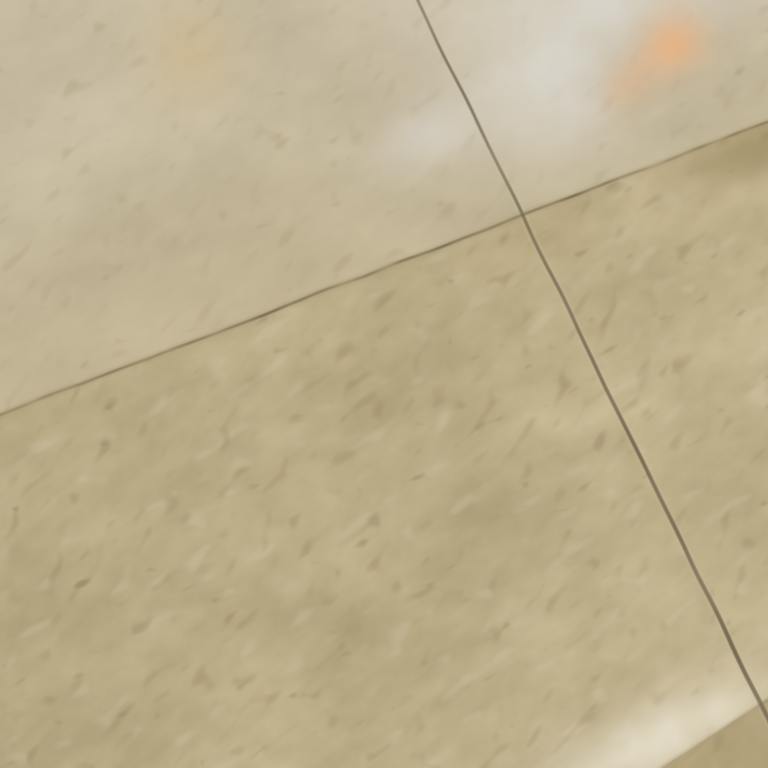
A WebGL 2 fragment shader for this texture:

```glsl
#version 300 es
precision highp float;
// Worn beige vinyl floor tiles in slanted perspective, with soft reflections.
uniform vec2 u_resolution;
out vec4 fragColor;

const vec3 BEIGE = vec3(0.732, 0.672, 0.53);
const vec3 HAZE = vec3(0.79, 0.75, 0.66);
const vec3 FLECK_DARK = vec3(0.56, 0.49, 0.355);
const vec3 FLECK_LIGHT = vec3(0.81, 0.765, 0.645);
const vec3 SEAM = vec3(0.41, 0.365, 0.28);
const vec3 COOL_GLARE = vec3(0.865, 0.855, 0.83);
const vec3 WARM_GLARE = vec3(0.90, 0.87, 0.79);
const vec3 ORANGE = vec3(0.95, 0.69, 0.47);
const vec3 AMBER = vec3(0.86, 0.72, 0.49);
const vec3 STAIN = vec3(0.58, 0.51, 0.34);

vec2 hash2(vec2 p) {
  p = vec2(dot(p, vec2(127.1, 311.7)), dot(p, vec2(269.5, 183.3)));
  return fract(sin(p) * 43758.5) * 2.0 - 1.0;
}

float gradientNoise(vec2 p) {
  vec2 i = floor(p), f = fract(p);
  vec2 w = f * f * f * (f * (f * 6.0 - 15.0) + 10.0);
  vec2 e = vec2(0.0, 1.0);
  float a = dot(hash2(i), f);
  float b = dot(hash2(i + e.yx), f - e.yx);
  float c = dot(hash2(i + e.xy), f - e.xy);
  float d = dot(hash2(i + e.yy), f - e.yy);
  return mix(mix(a, b, w.x), mix(c, d, w.x), w.y);
}

float fbm(vec2 p) {
  float sum = 0.0, amp = 0.5;
  for (int k = 0; k < 3; k++) {
    sum += amp * gradientNoise(p);
    p = mat2(1.6, 1.2, -1.2, 1.6) * p + 7.3;
    amp *= 0.5;
  }
  return sum;
}

vec2 rotate(vec2 p, float angle) {
  float c = cos(angle), s = sin(angle);
  return vec2(c * p.x + s * p.y, c * p.y - s * p.x);
}

// Soft elliptical spot, 1 at its centre.
float glow(vec2 p, vec2 center, vec2 radius, float angle) {
  vec2 q = rotate(p - center, angle) / radius;
  return exp(-dot(q, q));
}

// Perspective map: seams lie at whole numbers of x (columns) and y (rows).
vec2 tileSpace(vec2 p) {
  float column = p.x - 0.544 - 0.487 * (1.0 - p.y);
  float row = 0.46 + 0.381 * p.x - p.y;
  return vec2(0.9 * column, row) / (1.021 - 0.269 * p.x);
}

// Canvas distance to the nearest whole number of a coordinate.
float seamDistance(float coord, float pixel) {
  float slope = length(vec2(dFdx(coord), dFdy(coord))) / pixel;
  return abs(fract(coord + 0.5) - 0.5) / slope;
}

float line(float dist, float halfWidth, float blur) {
  return 1.0 - smoothstep(halfWidth - blur, halfWidth + blur, dist);
}

// Soft slanted chips; the threshold sets how sparse they are.
float flecks(vec2 p, float scale, float angle, float threshold) {
  vec2 q = rotate(p + 0.016 * gradientNoise(p * 24.0), angle);
  float n = gradientNoise(q * scale * vec2(0.6, 1.2));
  return smoothstep(threshold, threshold + 0.45, n);
}

void main() {
  vec2 p = gl_FragCoord.xy / u_resolution;
  float pixel = 1.0 / u_resolution.y;
  vec2 wobble = 0.004 * vec2(gradientNoise(p * 9.0), gradientNoise(p * 13.0 + 40.0));
  vec2 tile = tileSpace(p + wobble);
  vec2 id = floor(tile);
  vec2 stone = p + 3.7 * hash2(id + 5.0);
  float blur = max(0.0018, pixel);

  // The far row is hazier, so its grain is softer.
  float far = 1.0 - smoothstep(-0.008, 0.008, tile.y);
  float nearRow = 1.0 - smoothstep(0.992, 1.008, tile.y);
  float grain = mix(1.0, 0.5, far);

  // Base tone, clouding and chips, varied from tile to tile.
  float haze = 0.36 + 0.42 * smoothstep(0.0, 0.4, -tile.y) + 0.2 * smoothstep(0.3, 0.9, p.x);
  vec3 color = mix(BEIGE, HAZE, far * haze);
  color += (1.0 - far) * 0.035 * (p.x - 0.5);
  color += mix(1.0, 0.75, far) * 0.13 * fbm(stone * vec2(4.0, 6.0));
  color += grain * 0.07 * fbm(rotate(stone, 0.6) * vec2(14.0, 26.0));
  color += grain * 0.04 * fbm(rotate(stone + 3.0, 0.8) * vec2(30.0, 46.0));
  color = mix(color, FLECK_LIGHT, grain * 0.38 * flecks(stone + 9.0, 40.0, 0.6, 0.12));
  color = mix(color, FLECK_DARK, grain * 0.34 * flecks(stone, 44.0, 0.85, 0.14));
  color = mix(color, FLECK_DARK, grain * 0.5 * flecks(stone + 4.0, 58.0, 0.5, 0.3));

  // Grime near the seams and past the near row.
  color = mix(color, STAIN, (1.0 - far) * 0.55 * glow(p, vec2(1.0, 0.81), vec2(0.1, 0.03), 0.36));
  color = mix(color, STAIN, 0.25 * glow(p, vec2(0.68, 0.69), vec2(0.06, 0.03), 0.36));
  color = mix(color, STAIN, 0.35 * (1.0 - nearRow));

  // Reflections, broken up by the uneven polish.
  float polish = 0.9 + 1.1 * fbm(p * 9.0 + 20.0);
  float window = glow(p, vec2(0.73, 0.91), vec2(0.13, 0.095), 0.5)
               + 0.55 * glow(p, vec2(0.56, 0.82), vec2(0.08, 0.045), 0.5)
               + 0.6 * glow(p, vec2(0.80, 1.0), vec2(0.17, 0.05), 0.1);
  color = mix(color, COOL_GLARE, far * clamp(0.78 * window * polish, 0.0, 0.9));
  float lamp = glow(p, vec2(0.875, 0.945), vec2(0.04, 0.038), 0.8)
             + 0.65 * glow(p, vec2(0.825, 0.895), vec2(0.04, 0.03), 0.8);
  color = mix(color, ORANGE, clamp(0.75 * lamp * polish, 0.0, 0.85));
  color = mix(color, AMBER, 0.3 * glow(p, vec2(0.25, 0.93), vec2(0.055, 0.06), 0.0));
  float nearGlare = glow(p, vec2(0.86, 0.04), vec2(0.16, 0.045), 0.45);
  color = mix(color, WARM_GLARE, nearRow * clamp(nearGlare * polish, 0.0, 0.9));

  // Column seam: dark and widening toward the viewer, with a pale lip.
  float columnDist = seamDistance(tile.x, pixel);
  float columnWidth = mix(0.0029, 0.0018, p.y);
  float columnWear = 0.72 + 0.25 * gradientNoise(vec2(p.y * 12.0, 8.5));
  color = mix(color, FLECK_LIGHT, 0.22 * line(columnDist, columnWidth + 0.003, 0.003));
  color = mix(color, SEAM, columnWear * line(columnDist, columnWidth, blur));

  // Row seam: thin, faint and unevenly worn.
  float rowDist = seamDistance(tile.y, pixel);
  float wear = 0.36 + 0.6 * gradientNoise(vec2(p.x * 8.0, 3.5)) + 0.5 * gradientNoise(p * 30.0);
  wear = clamp(wear, 0.08, 0.75) * mix(0.4, 1.0, step(tile.y, 0.5));
  color = mix(color, STAIN, 0.22 * line(rowDist, 0.004, 0.004));
  color = mix(color, SEAM, wear * line(rowDist, 0.0017, blur));

  fragColor = vec4(clamp(color, 0.0, 1.0), 1.0);
}
```
